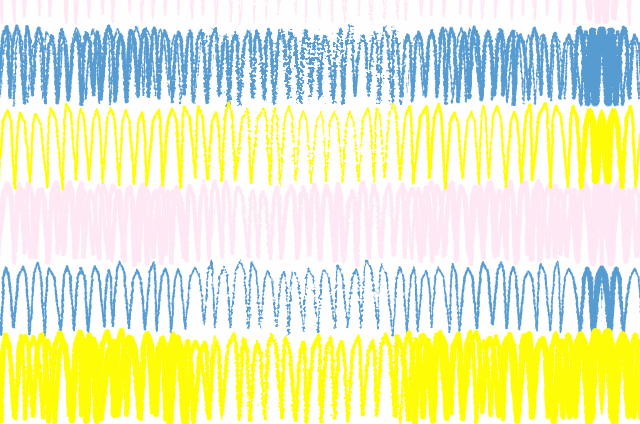
Give the GLSL for this pattern, as a Shadertoy shader.

```glsl
// Six horizontal bands of hand-scribbled crayon zigzags in blue, yellow and pink on white.
// Each band is a chain of jittered arches drawn as segment distances, with an optional
// second pass; gradient noise wears the ink, and the strokes mirror about a dense seam.

const float SEAM = 1.416;

vec2 hash2(vec2 p) {
    vec3 q = fract(vec3(p.xyx) * vec3(0.1031, 0.1030, 0.0973));
    q += dot(q, q.yzx + 33.33);
    return fract((q.xx + q.yz) * q.zy);
}

float corner(vec2 cell, vec2 f, vec2 o) {
    return dot(hash2(cell + o) * 2.0 - 1.0, f - o);
}

float gradientNoise(vec2 p) {
    vec2 i = floor(p), f = p - i;
    vec2 u = f * f * f * (f * (f * 6.0 - 15.0) + 10.0);
    return mix(mix(corner(i, f, vec2(0, 0)), corner(i, f, vec2(1, 0)), u.x),
               mix(corner(i, f, vec2(0, 1)), corner(i, f, vec2(1, 1)), u.x), u.y);
}

float segment(vec2 p, vec2 a, vec2 b) {
    vec2 pa = p - a, ba = b - a;
    return length(pa - ba * clamp(dot(pa, ba) / dot(ba, ba), 0.0, 1.0));
}

// Jittered turning point of the stroke: index n.0 is a valley, n.5 a peak
vec2 turn(float n, float y, float pitch, float seed) {
    vec2 h = hash2(vec2(n * 2.0 + 40.0, seed)) - 0.5;
    float drift = 0.012 * gradientNoise(vec2(n * pitch * 5.0, seed));
    return vec2((n + 0.42 * h.x) * pitch, y + 0.026 * h.y + drift);
}

// One side of an arch: long leg, then a rounded shoulder
float leg(vec2 p, vec2 valley, vec2 peak) {
    vec2 shoulder = mix(valley, peak, vec2(0.55, 0.86));
    return min(segment(p, valley, shoulder), segment(p, shoulder, peak));
}

float zigzag(vec2 p, vec2 span, float pitch, float seed) {
    float cell = floor(p.x / pitch), d = 1.0;
    for (float k = -2.0; k <= 2.0; k++) {
        float n = cell + k;
        vec2 peak = turn(n + 0.5, span.y, pitch, seed);
        d = min(d, leg(p, turn(n, span.x, pitch, seed), peak));
        d = min(d, leg(p, turn(n + 1.0, span.x, pitch, seed), peak));
    }
    return d;
}

// span: bottom and top; pen: pitch, half width, second-pass half width, dryness
void scribble(inout vec3 color, vec2 p, vec2 span, vec4 pen, vec3 ink, float seed) {
    if (p.y < span.x - 0.05 || p.y > span.y + 0.05) return;

    // Pressure drops in the middle and gathers at the seam
    float middle = smoothstep(0.4, 0.62, p.x) * (1.0 - smoothstep(0.88, 1.0, p.x));
    float gather = exp(-pow((p.x - SEAM) / 0.045, 2.0));
    float pressure = 1.0 + 0.45 * gradientNoise(vec2(p.x * 7.0, seed + 0.5)) - 0.15 * middle;
    vec2 q = p + vec2(0.0025 * gradientNoise(p * 22.0 + seed), 0.0);

    float d = zigzag(q, span, pen.x, seed) - pen.y * pressure - 0.006 * gather;
    if (pen.z > 0.0) {
        float second = zigzag(q, span, pen.x * 1.23, seed + 17.0);
        d = min(d, second - pen.z * pressure * (1.0 - 0.75 * middle)
                   + 0.004 * middle - 0.004 * gather);
    }

    // Dry crayon grain, coarser patches over fine specks
    float grain = gradientNoise(p * 170.0 + seed * 3.0) + 0.4 * gradientNoise(p * 75.0);
    float patches = 0.5 + gradientNoise(p * vec2(9.0, 13.0) + seed);
    float dry = pen.w * (0.25 + middle) * max(patches, 0.0);
    d += 0.0018 * grain + 0.017 * dry * (grain + 0.08);

    float aa = 0.75 / iResolution.y;
    color = mix(color, ink, smoothstep(aa, -aa, d));
}

void mainImage(out vec4 fragColor, in vec2 fragCoord) {
    vec2 p = fragCoord / iResolution.y;
    p.x *= 1.506 * iResolution.y / iResolution.x;
    p.x = SEAM - abs(p.x - SEAM);

    vec3 blue = vec3(0.34, 0.61, 0.82);
    vec3 yellow = vec3(1.0, 0.99, 0.03);
    vec3 pink = vec3(1.0, 0.91, 0.96);
    vec3 color = vec3(0.997);

    // Bands from top to bottom
    scribble(color, p, vec2(0.955, 1.13), vec4(0.030, 0.0026, 0.0, 0.3), pink, 1.0);
    scribble(color, p, vec2(0.390, 0.560), vec4(0.029, 0.0055, 0.0050, 0.2), pink, 4.0);
    scribble(color, p, vec2(0.765, 0.925), vec4(0.027, 0.0044, 0.0022, 0.9), blue, 2.0);
    scribble(color, p, vec2(0.570, 0.745), vec4(0.035, 0.0031, 0.0, 0.4), yellow, 3.0);
    scribble(color, p, vec2(0.220, 0.372), vec4(0.034, 0.0026, 0.0, 0.5), blue, 5.0);
    scribble(color, p, vec2(0.015, 0.205), vec4(0.033, 0.0058, 0.0070, 0.4), yellow, 6.0);

    fragColor = vec4(color, 1.0);
}
```
